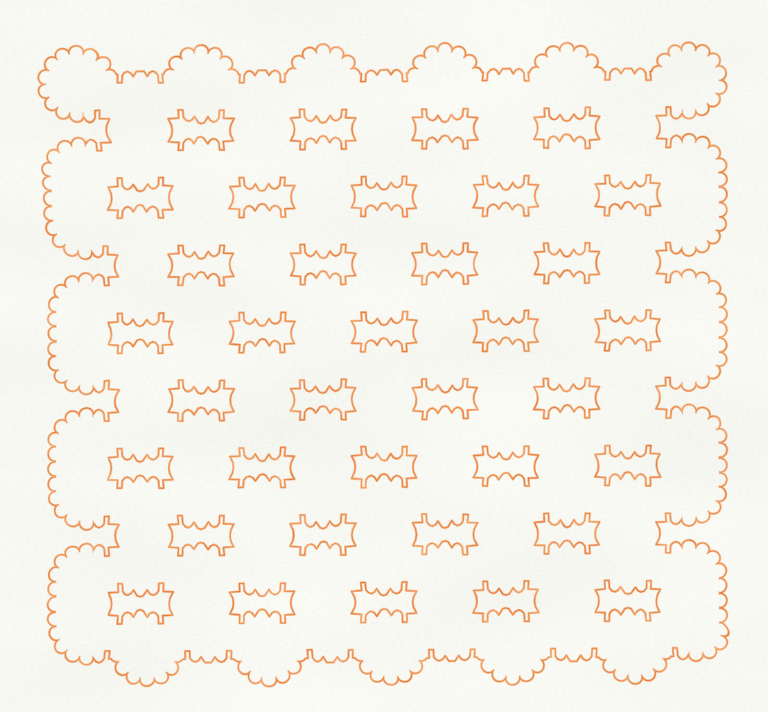
This pattern is drawn by a Shadertoy shader. Its source:

```glsl
const float SHEET_WIDTH = 7.68;              // canvas width in sheet units
const float CENTER_X = 3.84;
const vec2  PITCH = vec2(1.219, 0.676);      // column and row spacing
const float FIRST_ROW = 1.29;
const float TILT = 0.006;
const float LOBE_RADIUS = 0.31;
const float BUMP_RADIUS = 0.072;
const float SIDE_HALF = 0.225;               // straight half length of side lobes
const float LINE_HALF = 0.009;
const float WOBBLE = 0.012;
const float DRIFT = 0.07;                    // sideways slip of lower and left rims
const float PI = 3.14159;
const vec3  PAPER = vec3(0.972, 0.972, 0.953);
const vec3  INK_LIGHT = vec3(0.95, 0.62, 0.38);
const vec3  INK_DARK = vec3(0.90, 0.47, 0.19);

// One quarter of the horned hole, from its top middle to its side
const int QUARTER_COUNT = 13;
const vec2 QUARTER[QUARTER_COUNT] = vec2[](
    vec2(0.0, 0.065), vec2(0.03, 0.075), vec2(0.07, 0.135), vec2(0.095, 0.1),
    vec2(0.125, 0.085), vec2(0.155, 0.095), vec2(0.18, 0.125), vec2(0.185, 0.2),
    vec2(0.23, 0.2), vec2(0.225, 0.118), vec2(0.325, 0.112), vec2(0.295, 0.05),
    vec2(0.288, 0.0));

vec2 gradient(vec2 cell) {
    float h = fract(sin(dot(cell, vec2(127.1, 311.7))) * 4375.85);
    return vec2(cos(2.0 * PI * h), sin(2.0 * PI * h));
}

float gradientNoise(vec2 p) {
    vec2 i = floor(p), f = p - i;
    vec2 u = f * f * (3.0 - 2.0 * f);
    vec2 e = vec2(1.0, 0.0);
    float low = mix(dot(gradient(i), f), dot(gradient(i + e), f - e), u.x);
    float high = mix(dot(gradient(i + e.yx), f - e.yx), dot(gradient(i + 1.0), f - 1.0), u.x);
    return mix(low, high, u.y);
}

float hornedHole(vec2 p) {
    p = abs(p);
    float d = 1e3, side = 1.0;
    for (int i = 0; i < QUARTER_COUNT - 1; i++) {
        vec2 a = QUARTER[i], edge = QUARTER[i + 1] - a, w = p - a;
        d = min(d, length(w - edge * clamp(dot(w, edge) / dot(edge, edge), 0.0, 1.0)));
        bool crosses = (a.y > p.y) != (a.y + edge.y > p.y);
        if (crosses && w.x < edge.x * w.y / edge.y) side = -side;
    }
    return side * d;
}

// Holes in staggered rows
float holeLattice(vec2 p) {
    float row = round((p.y - FIRST_ROW) / PITCH.y);
    float stagger = 0.5 * (1.0 - mod(row, 2.0));
    float column = fract((p.x - CENTER_X) / PITCH.x - stagger + 0.5) - 0.5;
    return hornedHole(vec2(column * PITCH.x, p.y - FIRST_ROW - row * PITCH.y));
}

// Upright capsule with round bumps along its rim
float scallopedLobe(vec2 p, float halfLength) {
    p = abs(p);
    vec2 q = vec2(p.x, max(p.y - halfLength, 0.0));
    float turn = PI / 7.0;
    float angle = mod(atan(q.y, q.x), turn) - 0.5 * turn;
    vec2 bump = length(q) * vec2(cos(angle), sin(angle));
    if (p.y < halfLength) {
        float stride = 2.0 * halfLength / 3.0;
        bump = vec2(p.x, p.y - stride * round(p.y / stride));
    }
    return min(length(q) - LOBE_RADIUS, length(bump - vec2(LOBE_RADIUS, 0.0)) - BUMP_RADIUS);
}

// Slip of the lower and left rims
float rimDrift(vec2 p) {
    float lower = DRIFT * smoothstep(6.25, 6.45, p.y);
    float left = mix(-0.03, DRIFT, smoothstep(0.8, 3.0, p.y));
    float limit = 1.2 + 0.22 * cos(PI * (p.y - FIRST_ROW) / PITCH.y);
    return mix(left, lower, smoothstep(limit - 0.1, limit + 0.1, p.x));
}

float lace(vec2 p) {
    float u = (p.x - CENTER_X) / PITCH.x;
    float sideX = 2.5 * PITCH.x;
    float inward = sideX - abs(p.x - CENTER_X);

    // Pierced body
    vec2 box = abs(p - vec2(CENTER_X, 3.66)) - vec2(sideX - 0.06, 2.96);
    float d = max(max(box.x, box.y), -holeLattice(p));

    // Top lobes; only the corner ones wrap round the side
    float column = clamp(round(u - 0.5), -3.0, 2.0) + 0.5;
    float top = scallopedLobe(vec2((u - column) * PITCH.x, p.y - 0.82), 0.0);
    float wrap = abs(column) > 2.0 ? inward - 0.17 : 1.0;
    d = min(d, max(top, min(p.y - 1.0, wrap)));

    // Side lobes
    float row = clamp(round((p.y - FIRST_ROW - PITCH.y) / (2.0 * PITCH.y)), 0.0, 3.0);
    float rowY = FIRST_ROW + PITCH.y * (1.0 + 2.0 * row);
    float sides = scallopedLobe(vec2(inward, p.y - rowY), SIDE_HALF);
    d = min(d, max(sides, inward - 0.17));

    // Bottom lobes
    column = clamp(round(u), -2.0, 2.0);
    float bottom = scallopedLobe(vec2((u - column) * PITCH.x, p.y - 6.47), 0.0);
    return min(d, max(bottom, 6.35 - p.y));
}

void mainImage(out vec4 fragColor, in vec2 fragCoord) {
    float pixel = SHEET_WIDTH / iResolution.x;
    vec2 p = vec2(fragCoord.x, iResolution.y - fragCoord.y) * pixel;

    // Paper grain and soft folds
    float grain = gradientNoise(p * vec2(24.0, 36.0)) + 0.6 * gradientNoise(p * 60.0);
    float folds = gradientNoise(p * vec2(0.5, 1.5) + 4.0);
    vec3 color = PAPER + 0.014 * grain + 0.02 * folds;

    // Hand-drawn line
    vec2 q = p + WOBBLE * vec2(gradientNoise(p * 4.0), gradientNoise(p * 4.0 + 31.0));
    q.y += TILT * (q.x - CENTER_X);
    q.x -= rimDrift(q);
    float line = 1.0 - smoothstep(LINE_HALF - pixel, LINE_HALF + pixel, abs(lace(q)));
    float pressure = clamp(0.5 + gradientNoise(p * 7.0 + 9.0), 0.0, 1.0);
    color = mix(color, mix(INK_LIGHT, INK_DARK, pressure), line);
    fragColor = vec4(clamp(color, 0.0, 1.0), 1.0);
}
```
